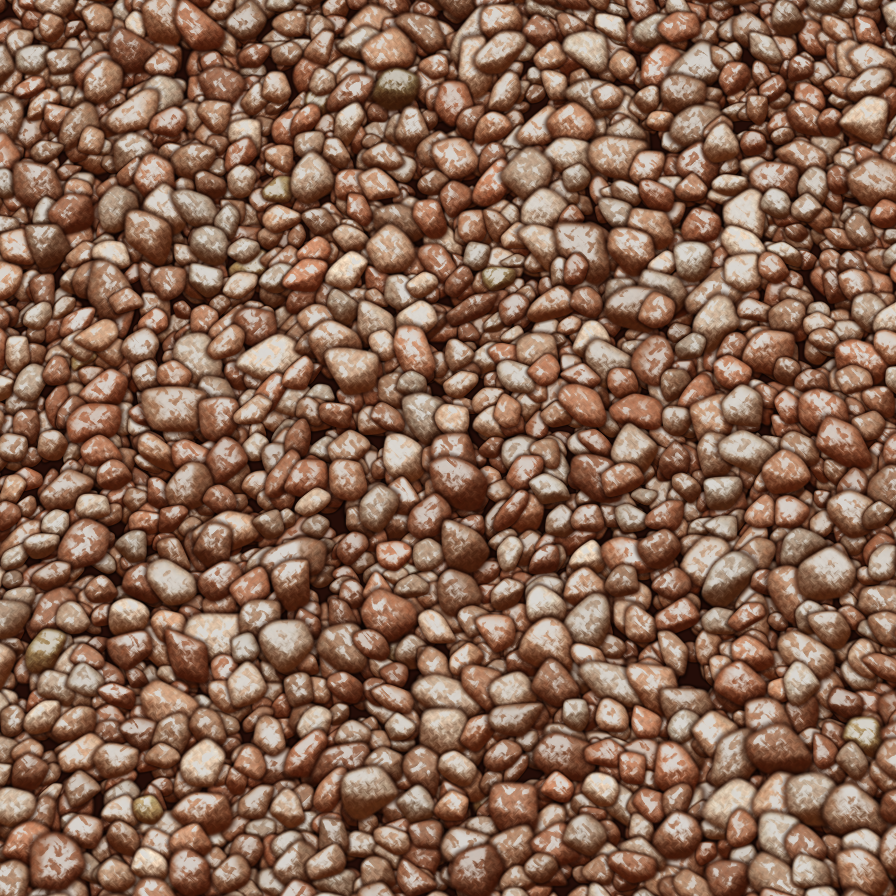
Reproduce this texture procedurally as a three.js fragment shader.

```glsl
varying vec2 vUv;

const float COARSE_CELLS = 20.0;
const float FINE_CELLS = 28.0;
const float BED_CELLS = 25.0;
const float ROW_SQUASH = 0.84;     // rows sit closer than columns
const float PERSPECTIVE = 0.22;    // shrink of grains towards the top
const float CORNER_POWER = 8.0;    // higher gives sharper corners
const float DOME_SLOPE = 1.35;
const float STAIN_FREQUENCY = 190.0;
const float SHEEN_AMOUNT = 0.92;
const vec3 LIGHT_DIR = vec3(-0.17, 0.72, 0.67);
const vec3 HALF_DIR = vec3(-0.10, 0.42, 0.90);
const vec3 GAP = vec3(0.14, 0.05, 0.03);
const vec3 CONTACT_SHADOW = vec3(0.42, 0.30, 0.24);
const vec3 SHADOW_TINT = vec3(0.38, 0.20, 0.10);
const vec3 RUST = vec3(0.68, 0.43, 0.30);
const vec3 TAN = vec3(0.73, 0.57, 0.44);
const vec3 CREAM = vec3(0.84, 0.79, 0.70);
const vec3 OLIVE = vec3(0.66, 0.59, 0.38);
const vec3 SHEEN = vec3(0.85, 0.84, 0.825);
const float TAU = 6.28318;
const int FACES = 7;

float hash(vec2 id, float salt) {
  return fract(sin(dot(id, vec2(127.1, 311.7)) + salt * 74.7) * 43758.5453);
}

// Layered, warped sines in about -1..1, for stains and bumps
float mottle(vec2 p) {
  p += 0.7 * sin(p.yx * 1.3 + vec2(0.4, 2.1));
  float v = sin(p.x + 0.6 * p.y) * sin(p.y - 0.4 * p.x);
  p = p * 2.1 + 0.8 * sin(p.yx * 1.7);
  return v + 0.5 * sin(p.x - 0.5 * p.y) * sin(p.y + 0.7 * p.x);
}

// Rounded convex polygon: xy is the gradient, z is 1 on the outline
vec3 grainShape(vec2 q, vec2 id, float radius) {
  float axis = (hash(id, 3.0) - 0.5) * 2.6;
  float stretch = 1.0 + 0.36 * hash(id, 4.0);
  float sum = 0.0001;
  vec2 grad = vec2(0.0);
  for (int k = 0; k < FACES; k++) {
    float fk = float(k);
    float a = (fk + 0.7 * hash(id, 10.0 + fk)) * TAU / float(FACES);
    vec2 n = vec2(cos(a), sin(a));
    float reach = length(vec2(cos(a - axis) * stretch, sin(a - axis) / stretch));
    reach *= radius * (0.78 + 0.36 * hash(id, 20.0 + fk));
    float d = max(dot(q, n) / reach, 0.0001);
    float w = pow(d, CORNER_POWER - 1.0);
    sum += w * d;
    grad += w * n / reach;
  }
  float s = pow(sum, 1.0 / CORNER_POWER);
  return vec3(grad * pow(s, 1.0 - CORNER_POWER), s);
}

vec3 grainAlbedo(vec2 id, float stain) {
  float kind = hash(id, 5.0);
  vec3 c = mix(RUST, TAN, smoothstep(0.1, 0.6, kind));
  c = mix(c, CREAM, smoothstep(0.6, 0.9, kind));
  c = mix(c, OLIVE, step(0.985, hash(id, 6.0)));
  c = mix(c, mix(RUST, CREAM, 0.5 + 0.5 * stain), 0.25);
  return c * (0.85 + 0.25 * hash(id, 7.0));
}

vec3 shadeGrain(vec2 p, vec2 q, vec2 id, float radius, vec3 shape, float depth) {
  vec2 local = p * STAIN_FREQUENCY + 40.0 * hash(id, 8.0);
  float stain = mottle(local);
  float fine = mottle(local.yx * 2.2 + 9.0);

  // Dome, one broken facet, a random tilt and small bumps
  float s = min(shape.z, 1.0);
  vec2 slope = shape.xy * radius * s * s * DOME_SLOPE;
  float turn = hash(id, 9.0) * TAU;
  vec2 facet = vec2(cos(turn), sin(turn));
  slope += facet * 0.5 * smoothstep(0.0, 0.35, dot(q, facet) / radius);
  slope += (vec2(hash(id, 31.0), hash(id, 32.0)) - 0.5) * 0.5;
  slope += 0.12 * vec2(stain, fine);
  vec3 normal = normalize(vec3(slope, 1.0));

  float lit = smoothstep(-0.2, 0.92, dot(normal, LIGHT_DIR));
  lit *= depth * (1.0 - 0.35 * smoothstep(0.78, 1.0, s));
  vec3 col = grainAlbedo(id, stain) * mix(SHADOW_TINT, vec3(1.05), lit);
  col *= 1.0 + 0.06 * fine;

  // Wet, patchy reflection of the sky
  float gloss = smoothstep(0.7, 0.96, dot(normal, HALF_DIR));
  float patchy = smoothstep(-0.35, 0.4, stain + 0.25 * fine + 1.3 * hash(id, 33.0) - 0.5);
  float wet = gloss * (0.15 + 0.85 * patchy) * depth * (1.0 - smoothstep(0.82, 1.0, s));
  return mix(col, SHEEN, min(SHEEN_AMOUNT * wet, 0.95));
}

// Paints one scatter of grains, far rows first so near ones overlap them
vec3 paintLayer(vec3 col, vec2 p, float cells, float seed, float depth, float edge) {
  vec2 g = p * cells * vec2(1.0, 1.0 / ROW_SQUASH);
  vec2 base = floor(g);
  for (int j = 2; j >= -2; j--) {
    for (int i = -2; i <= 2; i++) {
      vec2 cell = base + vec2(float(i), float(j));
      vec2 id = cell + seed;
      vec2 jitter = vec2(hash(id, 1.0), hash(id, 2.0)) - 0.5;
      vec2 q = (g - cell - 0.5 - 0.7 * jitter) * vec2(1.0, ROW_SQUASH);
      float size = hash(id, 34.0);
      float radius = 0.37 + 0.32 * size * size;
      if (length(q) > radius * 2.3) continue;
      vec3 shape = grainShape(q, id, radius);
      float shadow = 1.0 - smoothstep(0.95, 1.26, shape.z);
      col *= mix(vec3(1.0), CONTACT_SHADOW, shadow);
      float cover = 1.0 - smoothstep(1.0 - edge, 1.0 + edge, shape.z);
      if (cover > 0.0) {
        float level = depth * (0.82 + 0.25 * hash(id, 35.0));
        col = mix(col, shadeGrain(p, q, id, radius, shape, level), cover);
      }
    }
  }
  return col;
}

void main() {
  float y = vUv.y;
  vec2 p = vec2((vUv.x - 0.5) * (1.0 + PERSPECTIVE * y), y * (1.0 + 0.5 * PERSPECTIVE * y));
  p += 0.006 * sin(p.yx * 23.0 + vec2(0.0, 1.7));
  float edge = 0.05 + 0.08 * abs(y - 0.5);  // focus is in the middle
  vec3 col = paintLayer(GAP, p, BED_CELLS, 91.0, 0.65, edge * 1.4);
  col = paintLayer(col, p, FINE_CELLS, 57.0, 0.85, edge * 1.2);
  col = paintLayer(col, p, COARSE_CELLS, 13.0, 1.0, edge);
  gl_FragColor = vec4(col, 1.0);
}
```
